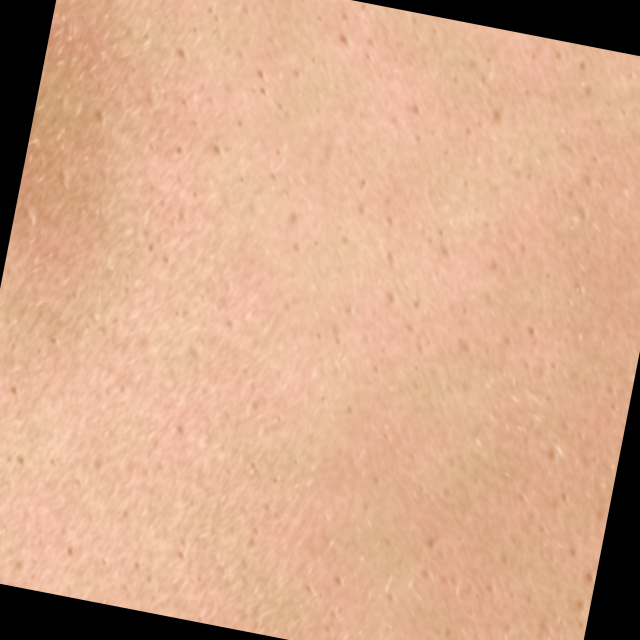
This texture is drawn by a WebGL 2 fragment shader. Its source:

```glsl
#version 300 es
precision highp float;
// Close view of lit skin on a tilted square over black.
// Broad light pools set the tone, stretched gradient noise gives the grain,
// and jittered cells scatter dark pores and small pale flecks.

uniform vec2 u_resolution;
out vec4 fragColor;

const float TILT = 0.192;                       // clockwise turn of the square
const float HALF_SIDE = 0.5;
const vec3 SKIN_DARK = vec3(0.85, 0.66, 0.52);  // tone 0
const vec3 SKIN_LIGHT = vec3(0.96, 0.79, 0.68); // tone 1
const vec3 PORE_COLOR = vec3(0.74, 0.51, 0.35);
const vec3 FLECK_COLOR = vec3(1.0, 0.89, 0.78);
const vec3 BLUSH = vec3(0.012, -0.010, 0.006);
const float BASE_TONE = 0.51;
const float GRAIN_ANGLE_LEFT = 1.0;             // radians from the x axis
const float GRAIN_ANGLE_RIGHT = 1.95;
const float PORE_SPACING = 0.062;
const float FAINT_PORE_SPACING = 0.037;
const float FLECK_SPACING = 0.019;

vec3 hash3(vec2 cell) {
    vec3 q = fract(cell.xyx * vec3(0.1031, 0.1030, 0.0973));
    q += dot(q, q.yxz + 33.33);
    return fract((q.xxy + q.yzz) * q.zyx);
}

float cornerSlope(vec2 cell, vec2 offset) {
    float a = 6.2832 * hash3(cell + 71.0).x;
    return dot(vec2(cos(a), sin(a)), offset);
}

float gradientNoise(vec2 p) {
    vec2 i = floor(p), f = fract(p);
    vec2 u = f * f * f * (f * (f * 6.0 - 15.0) + 10.0);
    vec2 e = vec2(0.0, 1.0);
    float low = mix(cornerSlope(i, f), cornerSlope(i + e.yx, f - e.yx), u.x);
    float high = mix(cornerSlope(i + e.xy, f - e.xy), cornerSlope(i + e.yy, f - e.yy), u.x);
    return mix(low, high, u.y);
}

// Coordinates along and across a direction
vec2 alongAcross(vec2 p, float angle) {
    float c = cos(angle), s = sin(angle);
    return vec2(c * p.x + s * p.y, c * p.y - s * p.x);
}

float softSpot(vec2 d, vec2 radius) {
    d /= radius;
    return exp(-dot(d, d));
}

float grain(vec2 p, float angle) {
    vec2 q = alongAcross(p, angle);
    return 0.50 * gradientNoise(q * vec2(48.0, 88.0))
         + 0.36 * gradientNoise(q * vec2(95.0, 165.0) + 37.0);
}

// x: dark pit, y: glint on its lower right rim
vec2 pores(vec2 p, float spacing, float radius, float seed) {
    vec2 home = floor(p / spacing), result = vec2(0.0);
    for (int y = -1; y <= 1; y++)
    for (int x = -1; x <= 1; x++) {
        vec2 cell = home + vec2(x, y);
        vec3 place = hash3(cell + seed), look = hash3(cell + seed + 19.0);
        vec2 d = p - (cell + 0.1 + 0.8 * place.xy) * spacing;
        float size = radius * mix(0.65, 1.2, look.x);
        float depth = step(place.z, 0.65) * mix(0.25, 0.95, look.y * look.y);
        float angle = GRAIN_ANGLE_RIGHT + (look.z - 0.5);
        vec2 pit = alongAcross(d, angle);
        vec2 rim = alongAcross(d - size * vec2(1.3, -0.5), angle - 0.3);
        result.x += depth * softSpot(pit, size * vec2(1.35, 0.9));
        result.y += depth * look.z * softSpot(rim, size * vec2(1.5, 0.65));
    }
    return min(result, 1.0);
}

float flecks(vec2 p, float density, float angle) {
    vec2 home = floor(p / FLECK_SPACING);
    float light = 0.0;
    for (int y = -1; y <= 1; y++)
    for (int x = -1; x <= 1; x++) {
        vec2 cell = home + vec2(x, y);
        vec3 place = hash3(cell + 211.0), look = hash3(cell + 307.0);
        vec2 d = p - (cell + place.xy) * FLECK_SPACING;
        vec2 q = alongAcross(d, angle + 1.2 * (look.x - 0.5));
        vec2 radius = vec2(mix(0.003, 0.009, look.y), mix(0.0016, 0.003, look.z));
        float shown = smoothstep(place.z - 0.06, place.z + 0.06, density);
        light += shown * mix(0.25, 0.75, look.z) * softSpot(q, radius);
    }
    return min(light, 1.0);
}

// Large pools of light and shade
float broadTone(vec2 p) {
    float tone = BASE_TONE;
    tone -= 1.05 * softSpot(p - vec2(0.06, 0.80), vec2(0.13, 0.28));
    tone += 0.32 * softSpot(p - vec2(0.08, 0.28), vec2(0.25, 0.27));
    tone += 0.28 * softSpot(p - vec2(0.46, 0.62), vec2(0.30, 0.32));
    tone -= 0.38 * softSpot(p - vec2(0.76, 0.12), vec2(0.30, 0.28));
    tone -= 0.38 * softSpot(p - vec2(1.00, 0.45), vec2(0.16, 0.30));
    return tone + 0.22 * gradientNoise(p * 6.0) + 0.22 * gradientNoise(p * 17.0 + 9.0);
}

void main() {
    vec2 p = gl_FragCoord.xy / u_resolution;
    float rightness = smoothstep(0.30, 0.65, p.x + 0.25 * (p.y - 0.5));

    // Base tone and grain
    float fine = mix(grain(p, GRAIN_ANGLE_LEFT), grain(p + 5.0, GRAIN_ANGLE_RIGHT), rightness);
    float tone = broadTone(p) + fine * mix(1.05, 0.75, rightness);
    vec3 color = mix(SKIN_DARK, SKIN_LIGHT, tone);
    color += BLUSH * (0.3 + 2.5 * gradientNoise(p * 9.0 + 50.0));

    // Pores and flecks
    vec2 pits = pores(p, PORE_SPACING, 0.0062, 11.0);
    vec2 faint = pores(p, FAINT_PORE_SPACING, 0.0045, 131.0) * vec2(0.5, 0.4);
    color = mix(color, PORE_COLOR, min(0.8 * pits.x + faint.x, 0.85));
    float density = mix(0.36, 0.12, rightness) + 0.45 * gradientNoise(p * 8.0 + 23.0);
    float glint = flecks(p, density, mix(GRAIN_ANGLE_LEFT, GRAIN_ANGLE_RIGHT, rightness));
    color = mix(color, FLECK_COLOR, min(0.7 * glint + 0.7 * pits.y + faint.y, 0.9));

    // Tilted square on black
    vec2 q = abs(alongAcross(p - 0.5, -TILT));
    float edge = max(q.x, q.y) - HALF_SIDE;
    float pixel = 1.0 / min(u_resolution.x, u_resolution.y);
    color *= 1.0 - smoothstep(-0.7 * pixel, 0.7 * pixel, edge);
    fragColor = vec4(clamp(color, 0.0, 1.0), 1.0);
}
```
